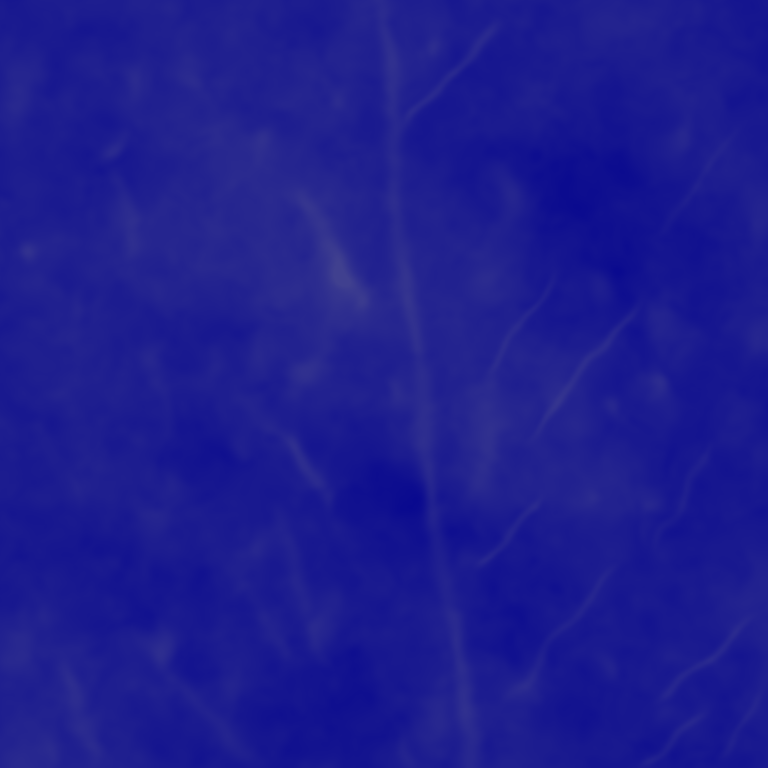
Give the GLSL for this texture, as a Shadertoy shader.

```glsl
// Soft mottled deep-blue surface with a pale central vein, thin side twigs and faint flecks.
#define BASE_TONE 0.098
#define BLUE_LEVEL 0.56
#define MOTTLE_AMOUNT 0.031
#define MOTTLE_SCALE 3.6
#define PATCH_AMOUNT 0.052
#define SHADE_AMOUNT 0.042
#define VEIN_AMOUNT 0.060
#define VEIN_WIDTH 0.012
#define TWIG_AMOUNT 0.058
#define TWIG_COUNT 18
#define FLECK_AMOUNT 0.075
#define FLECK_GRID 15.0

vec2 hash2(vec2 p) {
    vec2 q = vec2(dot(p, vec2(127.1, 311.7)), dot(p, vec2(269.5, 183.3)));
    return fract(sin(q) * 43758.55);
}

// Cellular noise: soft round bumps of random sign, one per cell
float bumps(vec2 p) {
    vec2 cell = floor(p);
    float sum = 0.0;
    for (int j = -1; j <= 1; j++) {
        for (int i = -1; i <= 1; i++) {
            vec2 id = cell + vec2(i, j);
            vec2 d = p - id - hash2(id);
            float k = max(0.0, 1.0 - dot(d, d));
            sum += k * k * (2.0 * hash2(id + 41.3).x - 1.0);
        }
    }
    return sum;
}

// Bumps layered from broad to fine
float mottle(vec2 p) {
    float sum = 0.0;
    float amp = 1.0;
    mat2 turn = mat2(0.8, 0.6, -0.6, 0.8);
    for (int i = 0; i < 5; i++) {
        sum += amp * bumps(p);
        p = turn * p * 2.1 + 5.7;
        amp *= 0.73;
    }
    return sum;
}

// Soft tilted ellipse
float blob(vec2 p, vec2 center, float angle, vec2 size) {
    vec2 axis = vec2(cos(angle), sin(angle));
    vec2 d = p - center;
    vec2 q = vec2(dot(d, axis), dot(d, vec2(-axis.y, axis.x))) / size;
    return exp(-dot(q, q));
}

// Nearly straight line with fading ends
float twig(vec2 p, vec2 center, float angle, float halfLength, float width) {
    vec2 axis = vec2(cos(angle), sin(angle));
    vec2 d = p - center;
    float along = dot(d, axis);
    float q = dot(d, vec2(-axis.y, axis.x)) / width;
    return exp(-q * q) * (1.0 - smoothstep(0.6 * halfLength, halfLength, abs(along)));
}

// Vein leaning left as it climbs
float centralVein(vec2 p) {
    float x = 0.62 - 0.175 * p.y + 0.05 * p.y * p.y + 0.005 * sin(p.y * 17.0 - 1.0);
    float q = (p.x - x) / (VEIN_WIDTH * (1.0 + 0.2 * sin(p.y * 31.0)));
    return exp(-q * q) * (0.85 + 0.15 * sin(p.y * 23.0));
}

// Thin rising twigs on the right, broader falling ones on the left
float sideTwigs(vec2 p) {
    float sum = twig(p, vec2(0.59, 0.905), 0.83, 0.105, 0.007);
    for (int i = 0; i < TWIG_COUNT; i++) {
        float k = float(i);
        vec2 r = hash2(vec2(k, 4.7));
        vec2 s = hash2(vec2(k, 9.2));
        bool right = i % 2 == 0;
        float x = right ? mix(0.62, 1.0, r.x) : mix(0.08, 0.45, r.x);
        float y = 0.75 * pow(fract(k * 0.618 + 0.1), 1.5) + 0.03;
        float angle = right ? mix(0.6, 1.1, r.y) : mix(-1.35, -0.7, r.y);
        float strength = mix(0.35, 0.9, s.y);
        sum += strength * twig(p, vec2(x, y), angle, mix(0.05, 0.14, s.x), right ? 0.006 : 0.011);
    }
    return sum;
}

// Sparse upright flecks, one candidate per cell
float flecks(vec2 p) {
    vec2 g = p * FLECK_GRID;
    float sum = 0.0;
    for (int n = 0; n < 9; n++) {
        vec2 id = floor(g) + vec2(n % 3 - 1, n / 3 - 1);
        vec2 r = hash2(id + 3.1);
        vec2 s = hash2(id + 17.6);
        vec2 size = mix(vec2(0.16, 0.22), vec2(0.32, 0.55), r.y);
        sum += step(0.62, s.x) * s.y * s.y * blob(g, id + r, 0.9 * (r.x - 0.7), size);
    }
    return sum;
}

void mainImage(out vec4 fragColor, in vec2 fragCoord) {
    vec2 uv = fragCoord / iResolution.xy;
    // Ragged copy of the coordinates roughens every outline
    vec2 ragged = uv + 0.007 * vec2(bumps(uv * 26.0), bumps(uv * 26.0 + 60.0));

    // Mottling with broad pale and dark regions
    float tone = BASE_TONE + MOTTLE_AMOUNT * mottle(ragged * MOTTLE_SCALE);
    tone += PATCH_AMOUNT * blob(ragged, vec2(0.36, 0.73), -0.8, vec2(0.30, 0.17));
    tone += 0.6 * PATCH_AMOUNT * blob(ragged, vec2(0.95, 0.15), 0.7, vec2(0.16, 0.11));
    tone -= SHADE_AMOUNT * blob(ragged, vec2(0.55, 0.31), -0.8, vec2(0.25, 0.05));
    tone -= 0.5 * SHADE_AMOUNT * blob(ragged, vec2(0.79, 0.75), 1.4, vec2(0.25, 0.10));
    tone -= 0.7 * SHADE_AMOUNT * blob(ragged, vec2(0.02, 0.94), 0.5, vec2(0.15, 0.12));

    // Veins and flecks
    tone += VEIN_AMOUNT * centralVein(mix(uv, ragged, 0.5));
    tone += TWIG_AMOUNT * sideTwigs(ragged);
    tone += FLECK_AMOUNT * flecks(ragged);
    tone = clamp(tone, 0.035, 0.25);
    fragColor = vec4(tone, tone, BLUE_LEVEL, 1.0);
}
```
